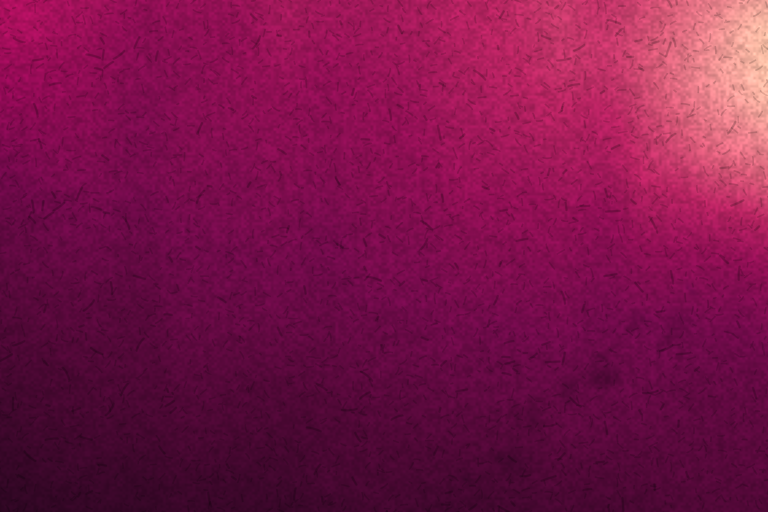
Write a WebGL 1 fragment shader that draws this background.

```glsl
precision highp float;
// Magenta to plum grunge paper with a warm peach glow at the upper right.

uniform vec2 u_resolution;

// Tone ramp, dark to light
const vec3 SHADOW  = vec3(0.19, 0.025, 0.14);
const vec3 PLUM    = vec3(0.31, 0.03, 0.21);
const vec3 WINE    = vec3(0.44, 0.04, 0.29);
const vec3 MAGENTA = vec3(0.57, 0.06, 0.33);
const vec3 ROSE    = vec3(0.72, 0.14, 0.38);
const vec3 CORAL   = vec3(0.85, 0.35, 0.47);
const vec3 SALMON  = vec3(0.93, 0.53, 0.56);
const vec3 PEACH   = vec3(0.99, 0.77, 0.66);

// Light, in steps of the tone ramp
const float BASE_TONE = 0.1;
const vec2  TONE_SLOPE = vec2(0.9, 2.8);
const vec2  GLOW_CENTRE = vec2(1.02, 0.84);
const float GLOW_CORE = 2.0;
const float GLOW_HALO = 1.5;
const float CORNER_LIGHT = 0.9;

// Paper
const float CLOUD_AMOUNT = 0.5;
const float STREAK_AMOUNT = 0.3;
const float GRAIN_AMOUNT = 0.2;
const float GRAIN_SCALE = 190.0;
const float FIBRE_AMOUNT = 0.16;
const float STAIN_AMOUNT = 0.4;
const int   STAIN_COUNT = 14;

float hash(vec2 p) {
  return fract(sin(dot(p, vec2(127.1, 311.7))) * 43758.5453);
}

float noise(vec2 p) {
  vec2 cell = floor(p), f = fract(p);
  f = f * f * (3.0 - 2.0 * f);
  float low = mix(hash(cell), hash(cell + vec2(1.0, 0.0)), f.x);
  float high = mix(hash(cell + vec2(0.0, 1.0)), hash(cell + 1.0), f.x);
  return mix(low, high, f.y);
}

float fbm(vec2 p) {
  float sum = 0.0, weight = 0.5;
  for (int i = 0; i < 4; i++) {
    sum += weight * noise(p);
    p = p * 2.03 + 17.3;
    weight *= 0.5;
  }
  return sum;
}

// Soft elliptical spot
float spot(vec2 p, vec2 centre, vec2 radius) {
  vec2 d = (p - centre) / radius;
  return exp(-0.5 * dot(d, d));
}

vec3 ramp(float tone) {
  vec3 c = mix(SHADOW, PLUM, clamp(tone, 0.0, 1.0));
  c = mix(c, WINE, clamp(tone - 1.0, 0.0, 1.0));
  c = mix(c, MAGENTA, clamp(tone - 2.0, 0.0, 1.0));
  c = mix(c, ROSE, clamp(tone - 3.0, 0.0, 1.0));
  c = mix(c, CORAL, clamp(tone - 4.0, 0.0, 1.0));
  c = mix(c, SALMON, clamp(tone - 5.0, 0.0, 1.0));
  return mix(c, PEACH, clamp(tone - 6.0, 0.0, 1.0));
}

// Short random strokes, one in some of the grid cells
float fibres(vec2 p, float scale, float density) {
  vec2 q = p * scale, cell = floor(q);
  float soft = scale / u_resolution.y, ink = 0.0;
  for (int j = -1; j <= 1; j++) {
    for (int i = -1; i <= 1; i++) {
      vec2 id = cell + vec2(float(i), float(j));
      vec2 d = q - id - vec2(hash(id + 3.1), hash(id + 7.7));
      float angle = 6.2832 * hash(id + 11.9);
      vec2 dir = vec2(cos(angle), sin(angle));
      float along = dot(d, dir);
      float halfLength = 0.1 + 0.4 * hash(id + 23.5);
      float bend = 0.6 * (hash(id + 31.3) - 0.5) * along * along;
      float across = dot(d, vec2(-dir.y, dir.x)) - bend;
      float dist = length(vec2(max(abs(along) - halfLength, 0.0), across));
      float stroke = 1.0 - smoothstep(0.02, 0.06 + soft, dist);
      ink = max(ink, stroke * step(hash(id + 41.7), density));
    }
  }
  return ink;
}

// Ragged smudges scattered along a diagonal band at the lower right
float stains(vec2 uv, vec2 p) {
  vec2 ragged = uv + 0.025 * (vec2(noise(p * 45.0), noise(p * 45.0 + 9.0)) - 0.5);
  float sum = 0.0;
  for (int i = 0; i < STAIN_COUNT; i++) {
    float k = float(i), t = k / float(STAIN_COUNT - 1);
    vec2 jitter = vec2(hash(vec2(k, 1.0)), hash(vec2(k, 2.0))) - 0.5;
    vec2 centre = mix(vec2(0.64, 0.1), vec2(0.88, 0.42), t) + 0.1 * jitter;
    float radius = mix(0.005, 0.02, hash(vec2(k, 3.0)));
    sum += spot(ragged, centre, radius * vec2(0.8, 1.2));
  }
  return min(sum, 1.3);
}

void main() {
  vec2 uv = gl_FragCoord.xy / u_resolution;
  vec2 p = gl_FragCoord.xy / u_resolution.y;

  // Broad light
  float tone = BASE_TONE + dot(uv, TONE_SLOPE) + 0.3 * spot(uv, vec2(0.55, 0.65), vec2(0.2, 0.35));
  tone += GLOW_CORE * spot(uv, GLOW_CENTRE, vec2(0.1, 0.21));
  tone += GLOW_HALO * spot(uv, GLOW_CENTRE, vec2(0.26, 0.2));
  float corner = spot(uv, vec2(0.0, 1.0), vec2(0.09, 0.22));
  tone += CORNER_LIGHT * corner - 0.3 * spot(uv, vec2(0.21, 0.87), vec2(0.07, 0.12));

  // Clouds, vertical streaks, smudges and grain
  tone += CLOUD_AMOUNT * (fbm(p * 5.0) - 0.47);
  tone += STREAK_AMOUNT * (noise(p * vec2(11.0, 1.8)) - 0.5);
  tone -= STAIN_AMOUNT * stains(uv, p);
  vec3 color = ramp(tone);
  color.g *= 1.0 - 0.5 * corner;
  float grain = noise(p * GRAIN_SCALE) + 0.6 * noise(p * GRAIN_SCALE * 0.4) - 0.8;
  color *= 1.0 + GRAIN_AMOUNT * grain;

  // Fibres and sparse flecks
  color *= 1.0 - FIBRE_AMOUNT * fibres(p, 62.0, 0.45);
  color *= 1.0 - 1.4 * FIBRE_AMOUNT * fibres(p + 5.3, 34.0, 0.12);
  gl_FragColor = vec4(color, 1.0);
}
```
